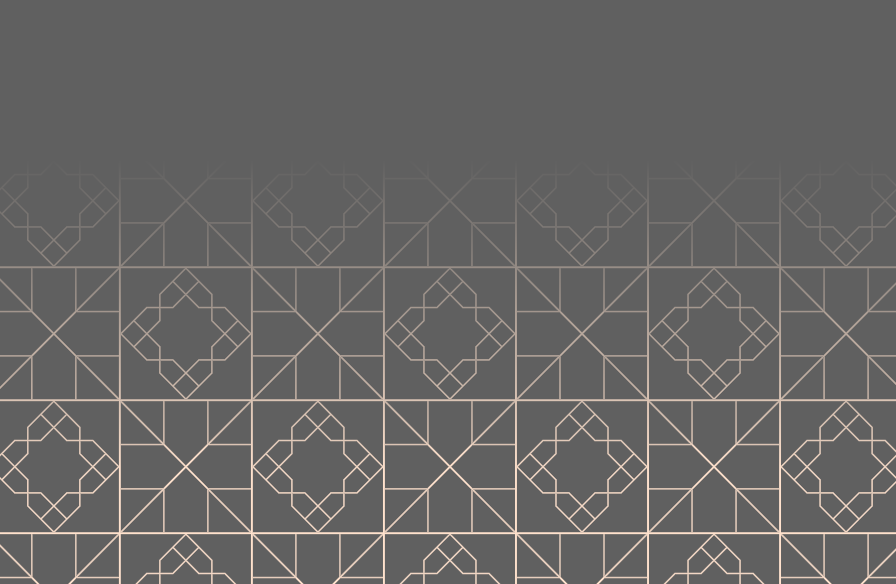
Reproduce this pattern procedurally as a Shadertoy shader.

```glsl
// Peach line lattice on grey: a checkerboard of square tiles that alternates
// crossed panels with eight-lobed rosettes, fading out towards the top.
// Each tile is folded by symmetry, then drawn as distances to a few segments.

#define TILE_SIZE vec2(0.2261, 0.2277)
#define TILE_ORIGIN vec2(-0.1097, 0.0870)
#define GRID_WIDTH 0.0033
#define CROSS_WIDTH 0.0031
#define MOTIF_WIDTH 0.0026
#define ROSETTE_SCALE 0.985
#define FADE_TOP 0.725
#define FADE_BOTTOM 0.19
#define GROUND_COLOR vec3(0.378)
#define LINE_COLOR vec3(1.0, 0.885, 0.805)

float segmentDistance(vec2 p, vec2 a, vec2 b) {
    vec2 ab = b - a;
    return length(p - a - ab * clamp(dot(p - a, ab) / dot(ab, ab), 0.0, 1.0));
}

// Antialiased coverage of a line; all lengths are in canvas heights.
float stroke(float dist, float width, float pixel) {
    return clamp((0.5 * width - dist) / pixel + 0.5, 0.0, 1.0);
}

// Rosette on a tenth-of-a-tile lattice; q is folded so that 0 <= x <= y.
float rosetteDistance(vec2 q) {
    q /= ROSETTE_SCALE;
    float d = segmentDistance(q, vec2(0.0, 0.5), vec2(0.2, 0.3));   // outer tip
    d = min(d, segmentDistance(q, vec2(0.2, 0.3), vec2(0.2, 0.2))); // shoulder
    d = min(d, segmentDistance(q, vec2(0.2, 0.2), vec2(0.1, 0.2))); // inner step
    d = min(d, segmentDistance(q, vec2(0.1, 0.2), vec2(0.0, 0.3))); // inner point
    d = min(d, segmentDistance(q, vec2(0.0, 0.3), vec2(0.1, 0.4))); // diamond
    return d * ROSETTE_SCALE;
}

void mainImage(out vec4 fragColor, in vec2 fragCoord) {
    float pixel = 1.0 / iResolution.y;
    vec2 p = vec2(fragCoord.x - 0.5 * iResolution.x, fragCoord.y) * pixel;

    // Tile index and eightfold symmetry
    vec2 grid = (p - TILE_ORIGIN) / TILE_SIZE;
    vec2 tile = floor(grid);
    vec2 local = abs(fract(grid) - 0.5);
    vec2 folded = vec2(min(local.x, local.y), max(local.x, local.y));
    float scale = TILE_SIZE.y;

    // Tile borders
    float ink = stroke((0.5 - folded.y) * scale, GRID_WIDTH, pixel);

    // Alternate rosettes and crossed panels
    if (mod(tile.x + tile.y, 2.0) > 0.5) {
        float rosette = rosetteDistance(folded) * scale;
        ink = max(ink, 0.92 * stroke(rosette, MOTIF_WIDTH, pixel));
    } else {
        const float third = 1.0 / 6.0;
        float diagonal = (folded.y - folded.x) * 0.70711 * scale;
        float bar = segmentDistance(folded, vec2(third), vec2(third, 0.5)) * scale;
        float strength = mix(1.0, 0.85, smoothstep(0.15, 0.19, folded.y));
        ink = max(ink, strength * stroke(diagonal, CROSS_WIDTH, pixel));
        ink = max(ink, 0.85 * stroke(bar, MOTIF_WIDTH, pixel));
    }

    // Vertical fade into the ground
    float fade = clamp((FADE_TOP - p.y) / (FADE_TOP - FADE_BOTTOM), 0.0, 1.0);
    fragColor = vec4(mix(GROUND_COLOR, LINE_COLOR, ink * fade), 1.0);
}
```
